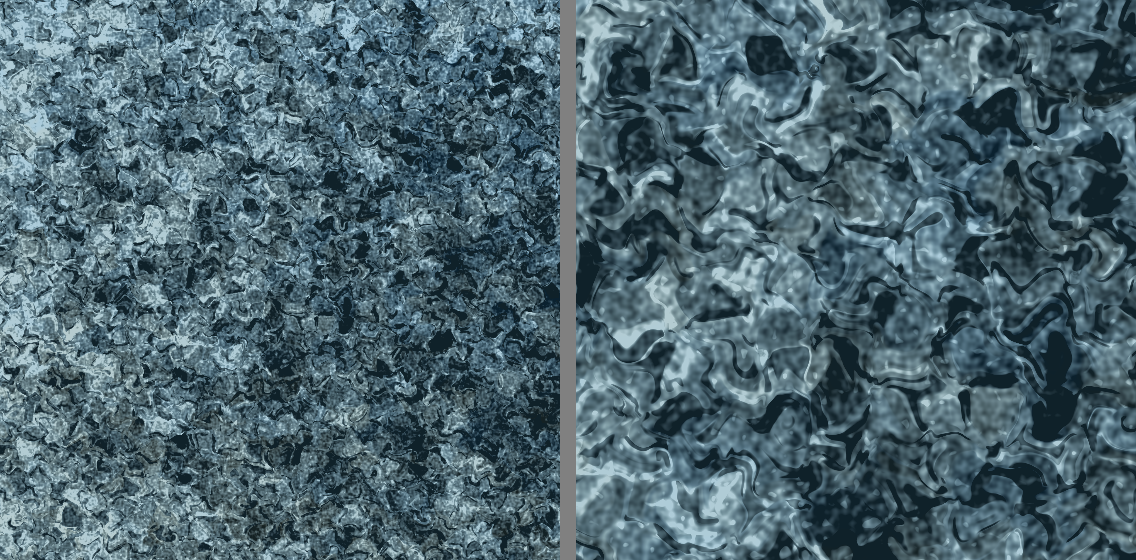
Left: the whole. Right: its middle third, enlarged.
Write a WebGL 2 fragment shader that draws this texture.

```glsl
#version 300 es
precision highp float;

uniform vec2 u_resolution;
out vec4 fragColor;

// Two random values in 0..1 for a lattice cell
vec2 hash2(vec2 cell, float seed) {
    uvec2 v = uvec2(ivec2(cell) + ivec2(int(seed) * 131 + 4096));
    v = v * 1664525u + 1013904223u;
    v.x += v.y * 1664525u;
    v.y += v.x * 1664525u;
    v ^= v >> 16u;
    v.x += v.y * 1664525u;
    v.y += v.x * 1664525u;
    v ^= v >> 16u;
    return vec2(v & 65535u) / 65535.0;
}

float cornerSlope(vec2 cell, vec2 offset, float seed) {
    float angle = 6.28319 * hash2(cell, seed).x;
    return dot(vec2(cos(angle), sin(angle)), offset);
}

// Gradient noise scaled to a standard deviation near one
float noise(vec2 p, float seed) {
    vec2 i = floor(p);
    vec2 f = p - i;
    vec2 w = f * f * f * (f * (f * 6.0 - 15.0) + 10.0);
    vec2 e = vec2(1.0, 0.0);
    float low = mix(cornerSlope(i, f, seed), cornerSlope(i + e, f - e, seed), w.x);
    float high = mix(cornerSlope(i + e.yx, f - e.yx, seed), cornerSlope(i + 1.0, f - 1.0, seed), w.x);
    return 4.6 * mix(low, high, w.y);
}

vec2 warp(vec2 p, float frequency, float amount, float seed) {
    return p + amount * vec2(noise(p * frequency, seed), noise(p * frequency, seed + 1.0));
}

vec2 rotate(vec2 p, float angle) {
    float c = cos(angle), s = sin(angle);
    return mat2(c, s, -s, c) * p;
}

// Crystal cells with softened borders: tone and tint, each in -1..1
vec2 crystals(vec2 p, float sharpness, float seed) {
    vec2 home = floor(p);
    vec2 sum = vec2(0.0);
    float total = 0.0;
    for (int y = -1; y <= 1; y++) {
        for (int x = -1; x <= 1; x++) {
            vec2 cell = home + vec2(x, y);
            vec2 d = cell + hash2(cell, seed) - p;
            float weight = exp(-sharpness * dot(d, d));
            sum += weight * (hash2(cell, seed + 1.0) * 2.0 - 1.0);
            total += weight;
        }
    }
    return sum / max(total, 1e-9);
}

// Irregular patches where the noise rises above a level
float patches(vec2 p, float level, float softness, float seed) {
    return smoothstep(level - softness, level + softness, noise(p, seed));
}

// Broad fall of light: bright left and top, dim right
float lighting(vec2 uv) {
    vec2 d = uv - vec2(0.95, 0.36);
    return 0.95 * exp(-5.0 * uv.x) + 0.55 * smoothstep(0.65, 1.0, uv.y)
         + 0.25 * smoothstep(0.3, 0.0, uv.y) - 1.0 * exp(-5.0 * dot(d, d));
}

// Stone colours from dark mica to pale feldspar, level in 0..5
vec3 stoneColor(float level) {
    vec3 tones[6] = vec3[6](
        vec3(0.06, 0.13, 0.16), vec3(0.17, 0.25, 0.29), vec3(0.27, 0.37, 0.41),
        vec3(0.37, 0.48, 0.53), vec3(0.49, 0.61, 0.65), vec3(0.69, 0.80, 0.84));
    vec3 color = tones[0];
    for (int i = 1; i < 6; i++) {
        color = mix(color, tones[i], clamp(level - float(i - 1), 0.0, 1.0));
    }
    return color;
}

void main() {
    vec2 uv = gl_FragCoord.xy / u_resolution;
    vec2 p = warp(warp(uv, 38.0, 0.005, 1.0), 100.0, 0.0022, 3.0);
    vec2 slanted = rotate(p, 0.35) * vec2(0.75, 1.2);

    // Crystals in two sizes
    vec2 large = crystals(slanted * 23.0, 18.0, 10.0);
    vec2 small = crystals(slanted * 58.0, 14.0, 20.0);
    float level = 2.6 + lighting(uv) + 0.95 * large.x + 1.1 * small.x;

    // Mottling and fine grain
    level += 0.28 * noise(uv * 9.0, 30.0) + 0.42 * noise(p * 75.0, 31.0);
    level += 0.4 * noise(uv * 135.0, 32.0) + 0.42 * noise(uv * 230.0, 33.0);

    // Dark mica chips, gathered into loose clusters
    float cluster = 0.25 * noise(uv * 14.0, 40.0);
    float mica = patches(slanted * 50.0, 1.2 + cluster, 0.25, 41.0);
    mica = max(mica, patches(slanted * 88.0, 1.35 + cluster, 0.3, 42.0));
    level -= 2.3 * mica;

    // Pale flecks
    float flecks = patches(p * 82.0, 1.4 - cluster, 0.35, 50.0);
    flecks = max(flecks, patches(uv * 165.0, 1.75, 0.35, 51.0));
    level += 1.5 * flecks * (1.0 - 0.7 * mica);

    // Blue cast, stronger at the upper right
    float blue = 0.6 * large.y + 0.4 * small.y + 1.1 * (uv.x * 0.5 + uv.y - 0.75);
    vec3 color = stoneColor(level) + vec3(-0.022, 0.0, 0.026) * blue * (1.0 - mica);
    fragColor = vec4(clamp(color, 0.0, 1.0), 1.0);
}
```
